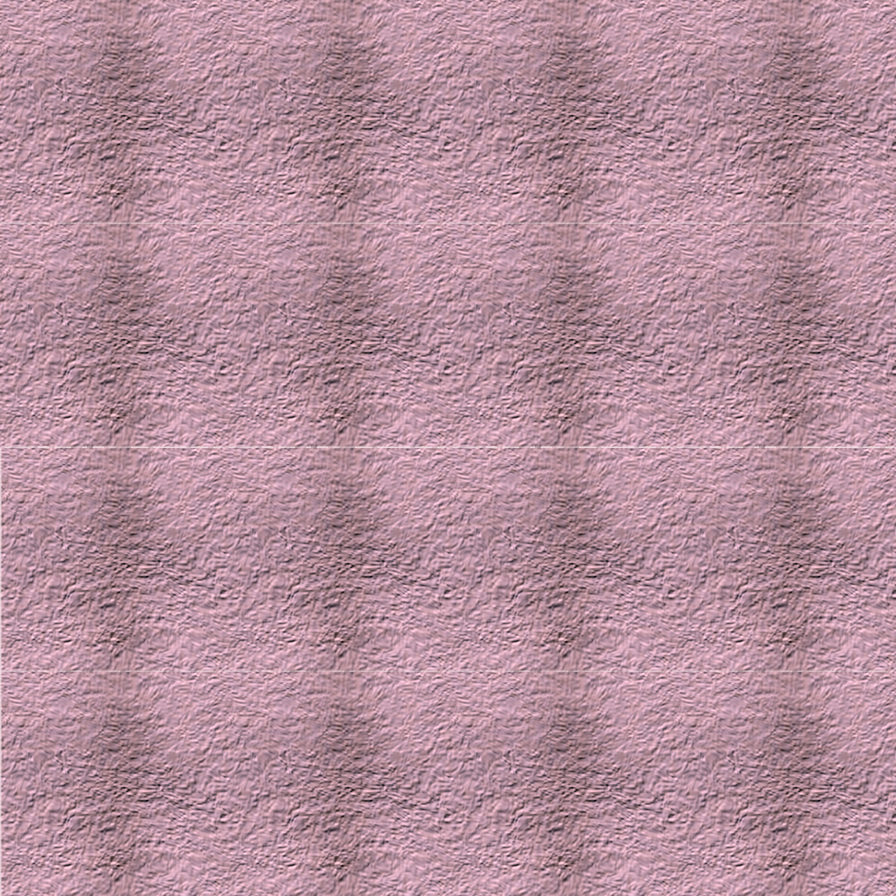
This texture is drawn by a Shadertoy shader. Its source:

```glsl
const float TILES = 4.0;
const vec3 PLASTER = vec3(0.700, 0.555, 0.611);
const vec3 SEAM_COLOR = vec3(0.95, 0.87, 0.89);
const vec3 TINT = vec3(0.030, 0.005, -0.030);   // warm to cool drift
const vec2 LIGHT_STEP = vec2(-0.0045, 0.0080);  // towards the light, in tiles
const float RELIEF_GAIN = 0.95;
const float BAND_CENTER = 0.54;
const float BAND_WIDTH = 0.15;
const float BAND_DEPTH = 0.15;
const float ROW_DEPTH = 0.045;
const float BLOTCH_DEPTH = 0.10;
const float SEAM_OFFSET = 0.003;
const float SEAM_HALF_WIDTH = 0.004;
const float EDGE_WIDTH = 0.0016;
const float TAU = 6.2831853;

float hash(vec2 cell, uint seed) {
    uvec2 q = uvec2(cell);
    uint h = q.x * 1597334677u ^ q.y * 3812015801u ^ seed * 2654435769u;
    h = (h ^ (h >> 16)) * 2246822519u;
    h = (h ^ (h >> 13)) * 3266489917u;
    h ^= h >> 16;
    return float(h >> 8) / 16777216.0;
}

// Value noise that wraps once per tile
float tileNoise(vec2 uv, vec2 cells, uint seed) {
    vec2 p = uv * cells;
    vec2 i = floor(p);
    vec2 f = p - i;
    f = f * f * (3.0 - 2.0 * f);
    vec2 a = mod(i, cells);
    vec2 b = mod(i + 1.0, cells);
    float low = mix(hash(a, seed), hash(vec2(b.x, a.y), seed), f.x);
    float high = mix(hash(vec2(a.x, b.y), seed), hash(b, seed), f.x);
    return mix(low, high, f.y);
}

// Plaster height: short slanted ledges with fine grains on top
float relief(vec2 uv) {
    vec2 bent = uv;
    bent.y += 0.03 * sin(TAU * (uv.x + 0.15)) * sin(TAU * uv.y);
    bent.y += 0.03 * (tileNoise(uv, vec2(11.0, 9.0), 1u) - 0.5);
    bent.x += 0.02 * (tileNoise(uv, vec2(19.0, 27.0), 9u) - 0.5);
    float lower = 0.5 + 0.5 * cos(TAU * (uv.y - 0.33));
    float ledge = tileNoise(bent, vec2(14.0, 35.0), 2u);
    float crack = 1.0 - abs(2.0 * tileNoise(bent, vec2(11.0, 27.0), 3u) - 1.0);
    float height = 0.45 * ledge - mix(0.04, 0.16, lower) * crack * crack;
    height += 0.50 * tileNoise(bent, vec2(43.0, 59.0), 4u);
    height += 0.55 * tileNoise(bent, vec2(79.0, 95.0), 5u);
    return height;
}

void mainImage(out vec4 fragColor, in vec2 fragCoord) {
    vec2 canvas = fragCoord / iResolution.xy;
    vec2 p = canvas * TILES;
    vec2 uv = fract(p);
    float pixel = 1.0 / iResolution.y;

    // Embossed light, rougher in patches and in the lower half of each tile
    float slope = relief(uv) - relief(uv + LIGHT_STEP);
    float patches = tileNoise(uv, vec2(6.0, 13.0), 10u) - 0.5;
    float roughness = 1.0 + 0.18 * cos(TAU * (uv.y - 0.33)) + 0.5 * patches;
    float shade = slope * roughness * RELIEF_GAIN;
    shade -= 0.35 * shade * shade;

    // Soft dark column and broad unevenness
    float blotch = tileNoise(uv, vec2(5.0, 7.0), 6u) - 0.5;
    float bandDistance = abs(fract(uv.x - BAND_CENTER + 0.04 * blotch + 0.5) - 0.5);
    float band = exp(-pow(bandDistance / BAND_WIDTH, 2.0));
    float tone = 1.045 - BAND_DEPTH * band + BLOTCH_DEPTH * blotch;
    tone -= ROW_DEPTH * cos(TAU * (uv.y - 0.46));
    tone -= 0.06 * patches;

    vec3 color = PLASTER * (tone + shade);
    float tint = tileNoise(uv, vec2(37.0, 41.0), 7u) - 0.5;
    color += TINT * (tint + 0.3 * band);

    // Pale broken seams between rows, strongest across the middle
    float line = round(p.y - SEAM_OFFSET);
    float seamDistance = abs(p.y - SEAM_OFFSET - line);
    float aa = 0.5 * TILES * pixel;
    float seam = 1.0 - smoothstep(SEAM_HALF_WIDTH - aa, SEAM_HALF_WIDTH + aa, seamDistance);
    float inside = step(0.5, line) * step(line, TILES - 0.5);
    float strength = mix(0.9, 0.55, min(abs(line - 0.5 * TILES), 1.0));
    strength *= mix(0.5, 1.0, smoothstep(0.2, 0.6, hash(vec2(floor(uv.x * 41.0), line), 8u)));
    color = mix(color, SEAM_COLOR, seam * inside * strength);

    // Pale sliver along the lower left border
    float edge = 1.0 - smoothstep(EDGE_WIDTH - pixel, EDGE_WIDTH + pixel, canvas.x);
    edge *= 1.0 - smoothstep(0.5 - pixel, 0.5 + pixel, canvas.y);
    color = mix(color, SEAM_COLOR, 0.8 * edge);

    fragColor = vec4(clamp(color, 0.0, 1.0), 1.0);
}
```
